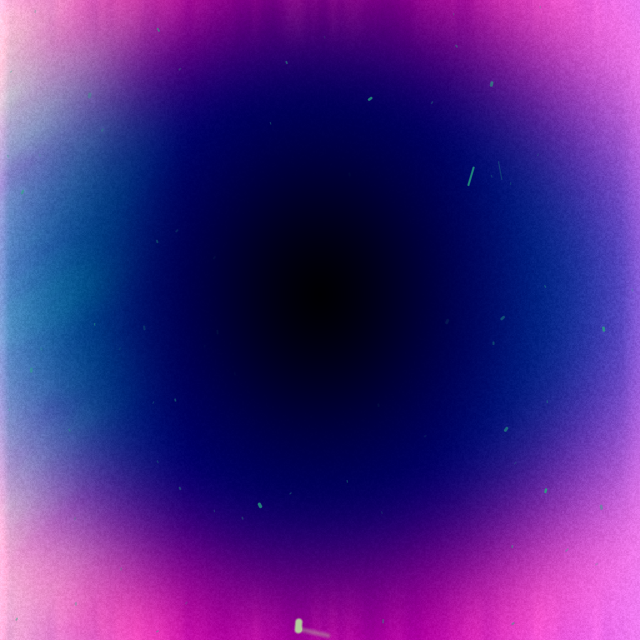
Give the GLSL for this background, as a WebGL 2 fragment shader.

```glsl
#version 300 es
precision highp float;
// Aged film frame: a dark oval core deepens to navy, then burns to magenta
// at the rim, with a cyan haze on the left and a blue one on the right.
// Each channel is a smooth ramp; noise adds haze, streaks, grain and dust.
uniform vec2 u_resolution;
out vec4 outColor;

const vec3 DUST_COLOR = vec3(0.16, 0.68, 0.50);
const vec3 FLECK_COLOR = vec3(0.72, 0.90, 0.62);
const vec2 CORE_CENTER = vec2(0.50, 0.54);

float hash(vec2 p) {
    vec3 q = fract(p.xyx * vec3(0.1031, 0.1030, 0.0973));
    q += dot(q, q.yzx + 33.33);
    return fract((q.x + q.y) * q.z);
}

float valueNoise(vec2 p) {
    vec2 cell = floor(p);
    vec2 f = fract(p);
    f = f * f * (3.0 - 2.0 * f);
    float low = mix(hash(cell), hash(cell + vec2(1, 0)), f.x);
    float high = mix(hash(cell + vec2(0, 1)), hash(cell + vec2(1, 1)), f.x);
    return mix(low, high, f.y);
}

float fbm(vec2 p) {
    float sum = 0.0;
    float weight = 0.5;
    for (int i = 0; i < 5; i++) {
        sum += weight * valueNoise(p);
        p = mat2(1.6, 1.2, -1.2, 1.6) * p + 7.3;
        weight *= 0.5;
    }
    return sum;
}

float ramp(float start, float end, float x, float power) {
    return pow(clamp((x - start) / (end - start), 0.0, 1.0), power);
}

// Soft mask of a capsule running from a to b
float stroke(vec2 p, vec2 a, vec2 b, float radius, float blur) {
    vec2 along = b - a;
    float t = clamp(dot(p - a, along) / dot(along, along), 0.0, 1.0);
    float d = length(p - a - along * t) - radius;
    return 1.0 - smoothstep(-blur, blur, d);
}

// One possible short speck per grid cell
float dust(vec2 p, float cells, float density, float size, float blur) {
    vec2 cell = floor(p * cells);
    vec2 seed = cell + cells * 3.0;
    vec2 center = (cell + 0.25 + 0.5 * vec2(hash(seed), hash(seed + 41.0))) / cells;
    float angle = 0.6 + 1.6 * hash(seed + 83.0);
    vec2 tail = vec2(cos(angle), sin(angle)) * size * 1.4;
    float radius = size * mix(0.4, 1.0, hash(seed + 59.0));
    float present = step(hash(seed + 17.0), density);
    float strength = mix(0.3, 1.0, hash(seed + 29.0));
    return present * strength * stroke(p, center, center + tail, radius, blur);
}

// Colour ramps of the exposed frame
vec3 exposure(vec2 uv) {
    float core = length((uv - CORE_CENTER) * vec2(1.0, 0.82));
    float rim = length((uv - vec2(0.49, 0.535)) / vec2(0.48, 0.405));
    float side = smoothstep(0.05, 0.36, abs(uv.x - 0.52));
    float corner = smoothstep(0.95, 1.5, rim);

    // Haze streaks drift up to the right on the left side
    vec2 drift = mat2(0.8, -0.6, 0.6, 0.8) * uv;
    float haze = fbm(drift * vec2(4.0, 11.0) + 3.0);
    float cyan = 0.54 * ramp(0.30, 0.0, uv.x, 1.25);
    vec2 cloud = (uv - vec2(0.14, 0.80)) / vec2(0.11, 0.13);
    cyan += 0.10 * exp(-dot(cloud, cloud));
    cyan *= mix(0.70, 1.30, haze);
    float azure = 0.30 * ramp(0.66, 1.0, uv.x, 1.3);

    float red = 0.94 * smoothstep(0.69, 1.48, rim) * mix(0.78, 1.0, side);
    float green = cyan + azure + 0.18 * corner * side;
    green *= smoothstep(0.12, 0.36, core);
    float blue = 0.41 * smoothstep(-0.03, 0.33, core)
               + 0.43 * smoothstep(0.25, 0.65, core);
    blue += 0.15 * cyan * (1.0 - corner) + 0.33 * azure;

    // Vertical streaks burnt into the top and bottom edges
    float edge = smoothstep(0.90, 1.0, uv.y) + smoothstep(0.12, 0.0, uv.y);
    float streak = valueNoise(vec2(uv.x * 26.0, uv.y * 1.5))
                 + 0.5 * valueNoise(vec2(uv.x * 75.0, 4.0)) - 0.75;
    vec3 color = vec3(red, green, blue);
    color += edge * streak * vec3(0.09, 0.07, 0.04);

    // Thin pale lines along both vertical borders
    color += vec3(0.14, 0.05, 0.07) * smoothstep(0.018, 0.0, uv.x);
    color += vec3(0.10, 0.04, 0.05) * smoothstep(0.965, 1.0, uv.x) * (1.0 - corner);
    return color;
}

void main() {
    vec2 uv = gl_FragCoord.xy / u_resolution;
    float blur = 0.8 / min(u_resolution.x, u_resolution.y);
    vec3 color = exposure(uv);

    // Film grain, stronger where the frame is brighter
    float grain = hash(floor(uv * 512.0)) + valueNoise(uv * 300.0) - 1.0;
    color += grain * vec3(0.044, 0.048, 0.052) * smoothstep(0.1, 0.9, color.b);

    // Scattered dust, sparse in the core
    float outer = smoothstep(0.12, 0.34, length(uv - CORE_CENTER));
    float specks = dust(uv, 11.0, 0.16, 0.0028, blur)
                 + 0.6 * dust(uv, 23.0, 0.09, 0.0016, blur);
    color = mix(color, DUST_COLOR, min(specks, 1.0) * outer * 0.85);

    // Larger scratches at the upper right and a fleck at the bottom
    float scratch = stroke(uv, vec2(0.732, 0.711), vec2(0.740, 0.738), 0.0016, blur)
                  + 0.4 * stroke(uv, vec2(0.779, 0.747), vec2(0.784, 0.720), 0.0008, blur);
    color = mix(color, DUST_COLOR, min(scratch, 1.0) * 0.75);
    float fleck = stroke(uv, vec2(0.466, 0.016), vec2(0.467, 0.028), 0.0055, blur * 2.0)
                + 0.4 * stroke(uv, vec2(0.472, 0.016), vec2(0.512, 0.007), 0.0035, 0.004);
    color = mix(color, FLECK_COLOR, min(fleck, 1.0) * 0.9);

    outColor = vec4(clamp(color, 0.0, 1.0), 1.0);
}
```
